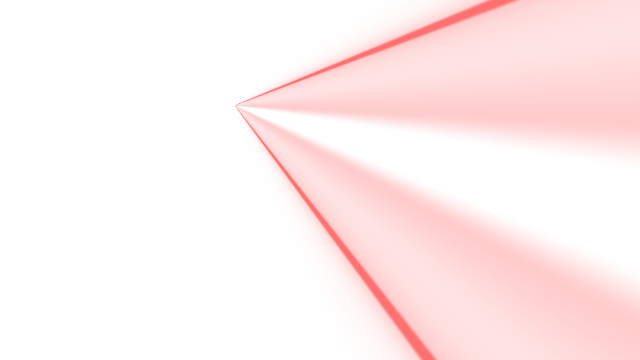
Write a Shadertoy shader that draws this background.

```glsl
const vec2 APEX = vec2(0.3665, 0.7072);  // fraction of the canvas
const float AXIS_ANGLE = -15.6;          // all angles in degrees
const float EDGE_ANGLE = 37.05;          // bright edge, either side of the axis
const vec2 CORE_FADE = vec2(0.65, 1.4);
const vec2 GAP_FADE = vec2(5.8, 13.5);   // white gap to deepest pink
const float PALE_ANGLE = 27.0;
const float DEEP_TINT = 0.205;
const float PALE_TINT = 0.105;
const float CORE_TINT = 0.56;
const float INNER_HALO = 0.62;
const vec2 HALO_TINT = vec2(0.26, 0.03); // near and far glow
const vec2 HALO_REACH = vec2(2.5, 8.0);
const vec3 PAPER = vec3(1.0);
const vec3 RED = vec3(1.0, 0.0, 0.0);

// Pink fill of the beam, measured by angle from its axis
float beamTint(float offAxis) {
    float fill = mix(DEEP_TINT, PALE_TINT, smoothstep(GAP_FADE.y - 2.0, PALE_ANGLE, offAxis));
    return fill * smoothstep(GAP_FADE.x, GAP_FADE.y, offAxis);
}

// Soft glow that dies away from the bright edge
float haloTint(float offEdge) {
    return dot(HALO_TINT, exp(-offEdge / HALO_REACH));
}

void mainImage(out vec4 fragColor, in vec2 fragCoord) {
    vec2 p = (fragCoord - APEX * iResolution.xy) / iResolution.y;
    float axis = radians(AXIS_ANGLE);
    vec2 along = vec2(cos(axis), sin(axis));

    // Fold both halves of the beam onto one angle
    float side = abs(along.x * p.y - along.y * p.x);
    float offAxis = degrees(atan(side, dot(p, along)));
    float offEdge = abs(offAxis - EDGE_ANGLE);
    float pixelAngle = degrees(0.5 / max(length(p) * iResolution.y, 0.5));

    // Fill and glow, then the edge on top
    float inside = 1.0 - smoothstep(-pixelAngle, pixelAngle, offAxis - EDGE_ANGLE);
    float tint = beamTint(offAxis) * inside;
    tint += haloTint(offEdge) * mix(1.0, INNER_HALO, inside);
    float core = 1.0 - smoothstep(CORE_FADE.x - pixelAngle, CORE_FADE.y + pixelAngle, offEdge);
    tint = mix(tint, CORE_TINT, core);

    fragColor = vec4(mix(PAPER, RED, tint), 1.0);
}
```
